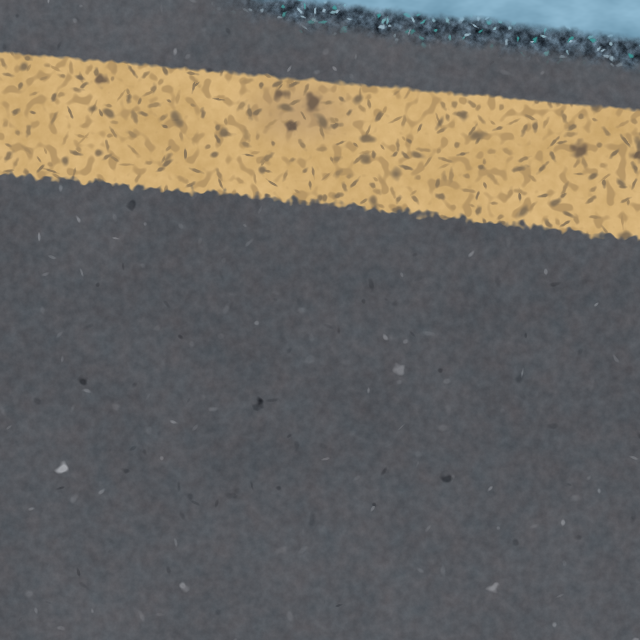
Write a Shadertoy shader that draws this texture.

```glsl
#define ASPHALT vec3(0.325, 0.334, 0.353)
#define PAINT vec3(0.825, 0.690, 0.468)
#define WORN_PAINT vec3(0.69, 0.57, 0.39)
#define CHIP vec3(0.47, 0.41, 0.33)
#define WATER vec3(0.49, 0.65, 0.74)
#define WET vec3(0.25, 0.31, 0.36)
#define GRAIN 0.066
#define EDGE_WEAR 0.0068
#define CHIP_CELLS 46.0
#define GLINT_CELLS 80.0
#define SOFTNESS 0.0028

vec2 hash2(vec2 p) {
    vec3 q = fract(p.xyx * vec3(0.1031, 0.1030, 0.0973));
    q += dot(q, q.yzx + 33.33);
    return fract((q.xx + q.yz) * q.zy);
}

float gradientDot(vec2 cell, vec2 offset) {
    float angle = 6.2832 * hash2(cell).x;
    return dot(vec2(cos(angle), sin(angle)), offset);
}

// Gradient noise, roughly -0.6 to 0.6
float noise(vec2 p) {
    vec2 i = floor(p), f = fract(p);
    vec2 u = f * f * f * (f * (f * 6.0 - 15.0) + 10.0);
    vec2 e = vec2(1.0, 0.0);
    return mix(mix(gradientDot(i, f), gradientDot(i + e, f - e), u.x),
               mix(gradientDot(i + e.yx, f - e.yx), gradientDot(i + 1.0, f - 1.0), u.x), u.y);
}

float fbm(vec2 p) {
    float sum = 0.0, amp = 0.6;
    for (int i = 0; i < 4; i++) {
        p = mat2(1.6, 1.2, -1.2, 1.6) * p + 7.3;
        sum += amp * noise(p * 0.5);
        amp *= 0.55;
    }
    return sum;
}

// Scattered rotated ellipses with rough rims: x = coverage, y = random tint
vec2 flecks(vec2 p, float density, vec2 size) {
    vec2 cell = floor(p), result = vec2(0.0);
    float rough = 0.55 * noise(p * 3.1);
    for (int y = -1; y <= 1; y++)
    for (int x = -1; x <= 1; x++) {
        vec2 id = cell + vec2(float(x), float(y));
        vec2 place = hash2(id + 17.0), kind = hash2(id + 71.0);
        vec2 d = p - id - place;
        float angle = 6.2832 * kind.y;
        d = mat2(cos(angle), -sin(angle), sin(angle), cos(angle)) * d;
        vec2 radius = size * (0.5 + 0.75 * hash2(id + 131.0));
        float cover = step(kind.x, density) * (1.0 - smoothstep(0.35, 1.4, length(d / radius) + rough));
        if (cover > result.x) result = vec2(cover, place.y);
    }
    return result;
}

// Soft irregular blot
float blot(vec2 uv, vec2 center, float radius) {
    float d = length(uv - center) + 0.010 * noise(uv * 85.0);
    return 1.0 - smoothstep(0.25 * radius, 1.25 * radius, d);
}

vec3 asphaltColor(vec2 uv) {
    vec3 col = ASPHALT + GRAIN * fbm(uv * 70.0 + 4.0) + 0.035 * fbm(uv * 8.0);
    col += vec3(0.024, 0.0, -0.008) * fbm(uv * 24.0 + 31.0);
    col += 0.014 * (1.0 - smoothstep(0.0, 0.45, uv.y)) + 0.02 * smoothstep(0.75, 0.95, uv.y);

    // Stones and pits
    vec2 stones = flecks(uv * 27.0, 0.24, vec2(0.22, 0.13));
    vec2 specks = flecks(uv * 38.0 + 11.0, 0.12, vec2(0.22, 0.12));
    col += stones.x * mix(-0.06, 0.065, stones.y) + specks.x * mix(-0.08, 0.15, specks.y);
    float pale = blot(uv, vec2(0.099, 0.268), 0.009) + 0.6 * blot(uv, vec2(0.287, 0.085), 0.008)
               + 0.6 * blot(uv, vec2(0.770, 0.081), 0.008) + 0.5 * blot(uv, vec2(0.622, 0.422), 0.008);
    float dark = blot(uv, vec2(0.405, 0.369), 0.008) + 0.7 * blot(uv, vec2(0.129, 0.404), 0.008)
               + 0.6 * blot(uv, vec2(0.698, 0.252), 0.008) + 0.5 * blot(uv, vec2(0.206, 0.682), 0.008);
    return col + 0.30 * pale - 0.18 * dark;
}

vec3 paintColor(vec2 uv) {
    vec3 col = PAINT + 0.05 * fbm(uv * 60.0) + 0.07 * fbm(uv * 9.0 + 2.0);
    col = mix(col, WORN_PAINT, 0.85 * smoothstep(0.10, 0.36, noise(uv * 54.0 + 19.0)));
    float stain = 1.0 - smoothstep(0.0, 1.0, length((uv - vec2(0.47, 0.825)) / vec2(0.13, 0.075)));
    col = mix(col, vec3(0.67, 0.56, 0.44), 0.5 * stain);

    // Fine cracks and larger chips
    vec2 fine = flecks(uv * CHIP_CELLS, 0.72, vec2(0.42, 0.17));
    vec2 large = flecks(uv * 25.0 + 5.0, 0.28, vec2(0.27, 0.16));
    col = mix(col, mix(WORN_PAINT, CHIP, fine.y), 0.85 * fine.x);
    col = mix(col, CHIP, 0.85 * large.x);
    float holes = blot(uv, vec2(0.488, 0.841), 0.016) + blot(uv, vec2(0.457, 0.801), 0.011)
                + blot(uv, vec2(0.439, 0.853), 0.011) + blot(uv, vec2(0.905, 0.766), 0.014)
                + blot(uv, vec2(0.997, 0.757), 0.011) + blot(uv, vec2(0.157, 0.876), 0.011);
    return mix(col, vec3(0.40, 0.34, 0.29), 0.85 * min(holes, 1.0));
}

void mainImage(out vec4 fragColor, in vec2 fragCoord) {
    vec2 uv = fragCoord / iResolution.xy;
    float soft = SOFTNESS + 0.5 / iResolution.y;
    vec3 col = asphaltColor(uv);

    // Painted band with ragged edges
    float wear = EDGE_WEAR * (noise(uv * 95.0) + 1.2 * noise(uv * 42.0 + 9.0));
    float top = 0.919 - 0.091 * uv.x + 0.6 * wear;
    float bottom = 0.727 - 0.102 * uv.x + 0.028 * uv.x * (1.0 - uv.x) + 1.3 * wear;
    float band = smoothstep(-soft, soft, uv.y - bottom) * smoothstep(-soft, soft, top - uv.y);
    col = mix(col, paintColor(uv), band);

    // Wet gravel fringe with coloured glints
    float fringeLine = 0.972 - 0.125 * (uv.x - 0.40) + 0.025 * fbm(uv * 32.0);
    float fringe = smoothstep(-0.016, 0.020, uv.y - fringeLine) * smoothstep(0.30, 0.48, uv.x);
    vec3 gravel = WET + 0.50 * fbm(uv * 70.0) * vec3(0.85, 1.0, 1.1);
    vec2 glint = flecks(uv * GLINT_CELLS, 0.42, vec2(0.42, 0.25));
    vec3 glintColor = mix(vec3(0.22, 0.65, 0.63), vec3(0.70, 0.82, 0.88), smoothstep(0.1, 0.6, glint.y));
    gravel = mix(gravel, glintColor, 0.8 * glint.x);
    col = mix(col, gravel, 0.9 * fringe);

    // Pale water in the upper right
    float shore = 1.0 - 0.114 * (uv.x - 0.43) + 0.014 * fbm(uv * 24.0 + 3.0);
    vec3 water = WATER + 0.14 * fbm(uv * vec2(11.0, 24.0)) + 0.04 * smoothstep(0.0, 0.05, uv.y - shore);
    col = mix(col, water, smoothstep(-0.008, 0.012, uv.y - shore));

    fragColor = vec4(clamp(col, 0.0, 1.0), 1.0);
}
```
